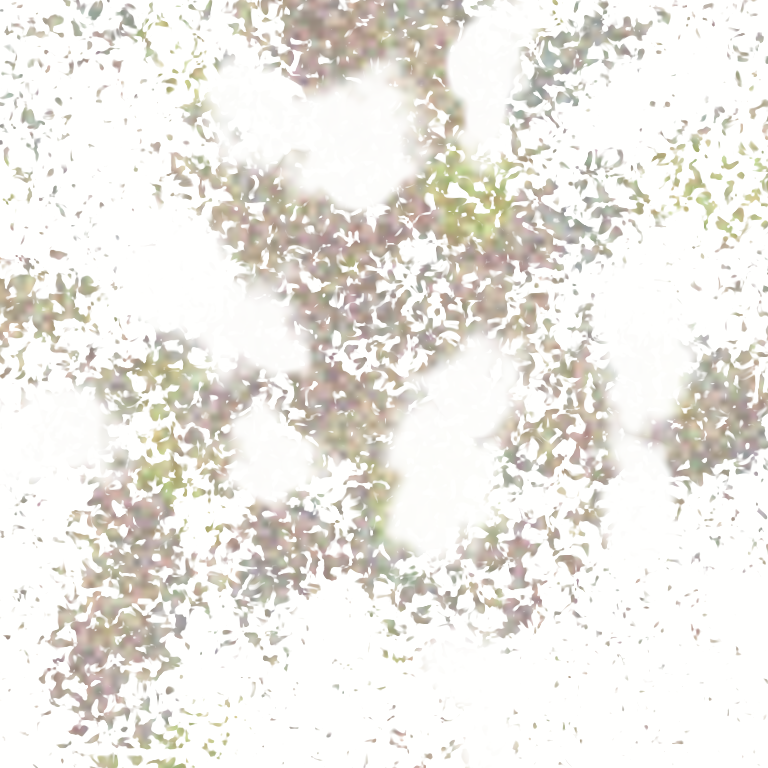
Write a Shadertoy shader that draws this texture.

```glsl
#define GRAIN_FREQ 112.0
#define CLUMP_FREQ 6.0
#define CORE_COVER 0.70
#define EDGE_COVER 0.29
#define VEIL_COUNT 12
#define VEIL_SIZE 0.066
#define TAUPE vec3(0.69, 0.63, 0.59)
#define SAND vec3(0.72, 0.68, 0.60)
#define OLIVE vec3(0.72, 0.72, 0.52)
#define GREY vec3(0.66, 0.66, 0.63)
#define PAPER vec3(1.0, 1.0, 0.995)

float hash(vec2 p) {
    vec3 q = fract(p.xyx * 0.1031);
    q += dot(q, q.yzx + 33.33);
    return fract((q.x + q.y) * q.z);
}

float noise(vec2 p) {
    vec2 cell = floor(p), f = fract(p);
    f = f * f * (3.0 - 2.0 * f);
    float low = mix(hash(cell), hash(cell + vec2(1, 0)), f.x);
    float high = mix(hash(cell + vec2(0, 1)), hash(cell + vec2(1, 1)), f.x);
    return mix(low, high, f.y);
}

float noise2(vec2 p) {
    return 0.65 * noise(p) + 0.35 * noise(p * 1.93 + 41.7);
}

vec2 warp(vec2 p) {
    return vec2(noise(p + 13.1), noise(p + 71.9)) - 0.5;
}

// Soft white patches scattered along a jittered spiral
float veils(vec2 uv) {
    vec2 p = uv + 0.07 * warp(uv * 13.0) + 0.03 * warp(uv * 45.0);
    float veil = 0.0;
    for (int i = 0; i < VEIL_COUNT; i++) {
        float k = float(i);
        float angle = 2.4 * k + 0.7;
        vec2 jitter = vec2(hash(vec2(k, 3.0)), hash(vec2(k, 8.0))) - 0.5;
        vec2 center = 0.5 + 0.2 * jitter
            + 0.42 * sqrt((k + 0.5) / float(VEIL_COUNT)) * vec2(cos(angle), sin(angle));
        float radius = VEIL_SIZE * mix(0.7, 1.35, hash(vec2(k, 15.0)));
        float stretch = mix(0.75, 1.35, hash(vec2(k, 21.0)));
        float d = length((p - center) * vec2(stretch, 1.0 / stretch));
        veil = max(veil, 1.0 - smoothstep(radius * 0.7, radius * 1.3, d));
    }
    return veil;
}

// Local share of ink: a ragged core, thinning to sparse flecks
float coverage(vec2 uv) {
    float reach = length(uv - vec2(0.5, 0.51)) + 0.8 * (noise2(uv * CLUMP_FREQ + 5.3) - 0.5);
    float core = 1.0 - smoothstep(0.25, 0.52, reach);
    float cover = mix(EDGE_COVER, CORE_COVER, core);
    cover += 0.3 * (noise(uv * 5.0 + 27.0) - 0.5);
    return cover - 0.22 * smoothstep(0.55, 0.8, noise2(uv * 11.0 + 61.0));
}

vec3 inkColor(vec2 uv) {
    vec2 p = uv + 0.03 * warp(uv * 40.0);
    vec3 ink = mix(TAUPE, SAND, smoothstep(0.38, 0.62, noise2(p * 10.0 + 90.0)));
    ink = mix(ink, GREY, 0.8 * smoothstep(0.52, 0.72, noise2(p * 9.0 + 150.0)));
    ink = mix(ink, OLIVE, smoothstep(0.56, 0.74, noise2(p * 8.0 + 210.0)));
    // Small shifts of hue and lightness from fleck to fleck
    vec2 g = uv * GRAIN_FREQ;
    vec3 tint = vec3(noise(g * 0.7 + 19.0), noise(g * 0.7 + 53.0), noise(g * 0.7 + 87.0));
    return ink + 0.09 * (tint - 0.5) + 0.22 * (noise(g * 0.9 + 131.0) - 0.36);
}

void mainImage(out vec4 fragColor, in vec2 fragCoord) {
    vec2 uv = fragCoord / iResolution.y;

    // Crooked flecks cut from fine noise
    vec2 grainPos = uv + 0.012 * warp(uv * 55.0);
    float grain = noise2(grainPos * GRAIN_FREQ);
    float ink = smoothstep(-0.04, 0.13, coverage(uv) - grain);

    // Haze fades the flecks and leaves a trace of them
    float veil = veils(uv);
    ink *= 1.0 - 0.97 * veil;

    fragColor = vec4(mix(PAPER, inkColor(uv), ink), 1.0);
}
```
